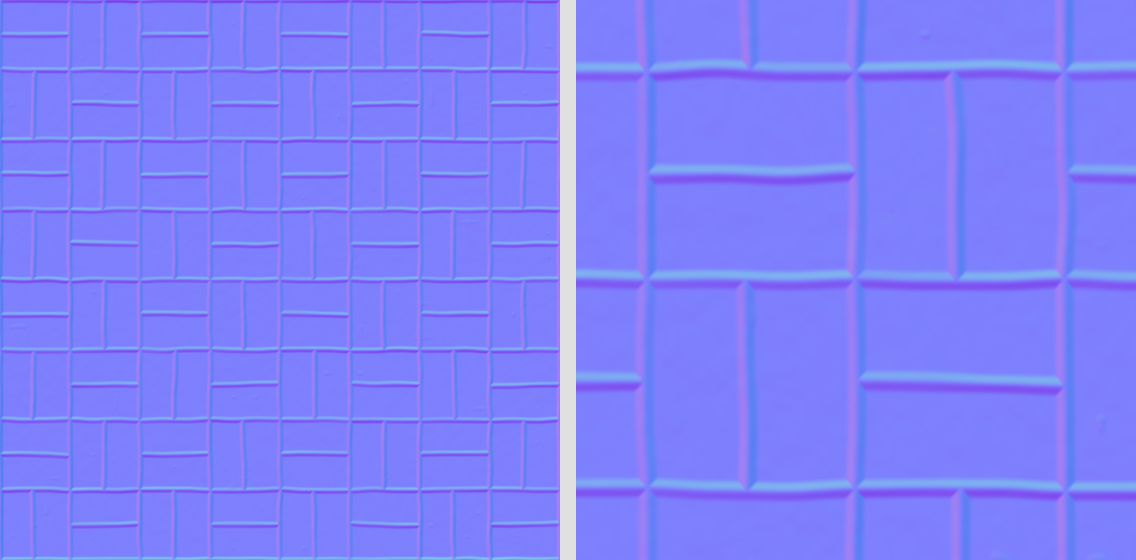
Left, the full canvas; right, a detail of the centre.
Write a three.js fragment shader that draws this texture map.

```glsl
// Tangent-space normal map of basket-weave paving: 8 x 8 cells, each split into
// two bricks, the split turning by 90 degrees from one cell to the next.
// A height field of bevelled, slightly worn bricks is differentiated for the tilt.
varying vec2 vUv;

float hash(vec2 p) {
  return fract(sin(dot(p, vec2(127.1, 311.7))) * 43758.5453);
}

float noise(vec2 p) {
  vec2 i = floor(p), f = fract(p);
  f = f * f * (3.0 - 2.0 * f);
  return mix(mix(hash(i), hash(i + vec2(1.0, 0.0)), f.x),
             mix(hash(i + vec2(0.0, 1.0)), hash(i + 1.0), f.x), f.y);
}

// Surface height at p, with both measured in cells
float brickHeight(vec2 p) {
  // Hand-cut wobble of the joints
  vec2 warped = p + 0.022 * (vec2(noise(p * 3.0), noise(p * 3.0 + 57.0)) - 0.5);
  vec2 cell = floor(warped), local = fract(warped);

  // Bricks stand upright in even cells and lie flat in odd ones
  bool upright = mod(cell.x + cell.y, 2.0) < 0.5;
  vec2 across = upright ? local : local.yx;
  float split = (upright ? 0.485 : 0.51) + 0.025 * (hash(cell) - 0.5)
              + 0.045 * (hash(cell + 19.0) - 0.5) * (across.y - 0.5);

  // Bevel from the nearest joint up to the brick face
  vec2 edge = min(local, 1.0 - local);
  float joint = min(min(edge.x, edge.y), abs(across.x - split));
  float bevel = smoothstep(0.0, 0.05, joint);

  // Each brick leans a little
  vec2 brick = cell + (across.x > split ? 0.37 : 0.0);
  vec2 lean = vec2(hash(brick + 3.0), hash(brick + 7.0)) - 0.5;
  float height = bevel * (0.0135 + 0.012 * dot(lean, local - 0.5));

  // Mottled face with a few pits
  height += 0.0011 * noise(p * 9.0) + 0.0005 * noise(p * 19.0);
  height -= 0.0022 * bevel * smoothstep(0.92, 0.99, noise(p * 6.0 + 31.0));

  // Deeper fall at the outer border
  vec2 border = min(p, 8.0 - p);
  return height + 0.006 * smoothstep(0.0, 0.05, min(border.x, border.y));
}

void main() {
  vec2 p = vUv * 8.0;
  vec2 e = vec2(0.012, 0.0);
  vec2 slope = vec2(brickHeight(p + e.xy) - brickHeight(p - e.xy),
                    brickHeight(p + e.yx) - brickHeight(p - e.yx)) / (2.0 * e.x);

  // Red leans right, green leans down; upright joints are shallower
  vec2 tilt = slope * vec2(-0.68, 1.0);
  tilt /= sqrt(1.0 + dot(tilt, tilt));
  gl_FragColor = vec4(vec2(0.493, 0.5) + 0.5 * tilt, 0.992 - 0.14 * length(tilt), 1.0);
}
```
